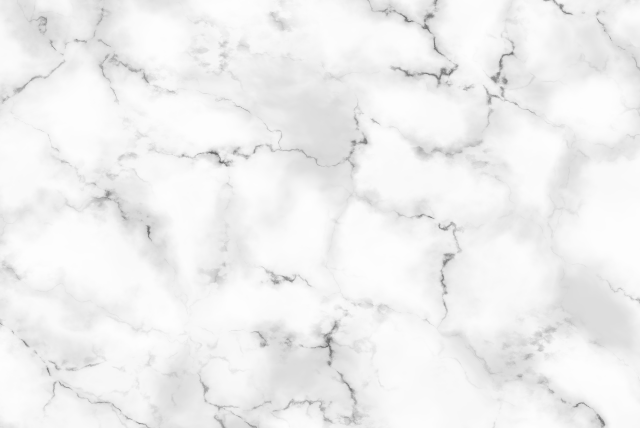
Write a WebGL 2 fragment shader that draws this texture.

```glsl
#version 300 es
precision highp float;
// White marble: pale cellular plates, soft grey haze and jagged diagonal veins.

uniform vec2 u_resolution;
out vec4 fragColor;

const vec3 STONE = vec3(0.993);
const vec2 VEIN_DIR = vec2(0.78, -0.626);   // main run of the veins
const vec2 CELL_FREQ = vec2(3.2, 5.2);      // plates along and across the run
const float BEND = 0.22;                    // broad distortion of the plates
const float JAG = 0.055;                    // fine raggedness of the veins
const float CLOUDY_SHARE = 0.46;            // share of plates filled with haze
const float HAZE_BASE = 0.022;
const float HAZE_DEPTH = 0.088;
const float VEIN_WIDTH = 0.0031;
const float VEIN_DEPTH = 0.33;
const float HALO_WIDTH = 0.014;
const float HALO_DEPTH = 0.065;
const float HAIRLINE_DEPTH = 0.07;
const float SMUDGE_DEPTH = 0.15;

float hash(vec2 p) {
    vec3 q = fract(p.xyx * vec3(0.1031, 0.1030, 0.0973));
    q += dot(q, q.yzx + 33.33);
    return fract((q.x + q.y) * q.z);
}

vec2 hash2(vec2 p) {
    return vec2(hash(p), hash(p + 57.3));
}

float valueNoise(vec2 p) {
    vec2 i = floor(p), f = fract(p);
    f = f * f * (3.0 - 2.0 * f);
    float low = mix(hash(i), hash(i + vec2(1, 0)), f.x);
    float high = mix(hash(i + vec2(0, 1)), hash(i + vec2(1, 1)), f.x);
    return mix(low, high, f.y);
}

float fbm(vec2 p) {
    float sum = 0.0, amp = 0.516;
    for (int i = 0; i < 5; i++) {
        sum += amp * valueNoise(p);
        p = mat2(1.6, 1.2, -1.2, 1.6) * p + 11.7;
        amp *= 0.5;
    }
    return sum;
}

vec2 fbm2(vec2 p) {
    return vec2(fbm(p), fbm(p + 41.3)) - 0.5;
}

// x: distance to the nearest cell border, y: random value of the cell
vec2 cellular(vec2 p) {
    vec2 base = floor(p), f = fract(p), nearCell = vec2(0), nearest = vec2(0);
    float best = 8.0;
    for (int y = -1; y <= 1; y++)
    for (int x = -1; x <= 1; x++) {
        vec2 cell = vec2(x, y);
        vec2 r = cell + hash2(base + cell) - f;
        if (dot(r, r) < best) {
            best = dot(r, r);
            nearest = r;
            nearCell = cell;
        }
    }
    float border = 8.0;
    for (int y = -2; y <= 2; y++)
    for (int x = -2; x <= 2; x++) {
        vec2 cell = nearCell + vec2(x, y);
        vec2 r = cell + hash2(base + cell) - f;
        vec2 gap = r - nearest;
        if (dot(gap, gap) > 1e-5)
            border = min(border, dot(0.5 * (r + nearest), normalize(gap)));
    }
    return vec2(border, hash(base + nearCell + 9.1));
}

float line(float dist, float width) {
    float t = dist / max(width, 0.8 / u_resolution.y);
    return exp(-t * t);
}

void main() {
    vec2 p = gl_FragCoord.xy / u_resolution.y + 3.0;

    // Distorted coordinates aligned with the veins
    vec2 bend = fbm2(p * 3.0);
    vec2 q = p + BEND * bend + JAG * fbm2(p * 27.0);
    q = vec2(dot(q, VEIN_DIR), dot(q, vec2(-VEIN_DIR.y, VEIN_DIR.x)));
    float cellScale = 0.5 * (CELL_FREQ.x + CELL_FREQ.y);
    vec2 plate = cellular(q * CELL_FREQ);
    float dist = plate.x / cellScale;
    float hairDist = cellular(q * CELL_FREQ * 2.1 + 5.0).x / (cellScale * 2.1);

    // Haze fills some plates and fringes the others
    float cloud = smoothstep(0.30, 0.74, fbm(p * 7.0 + bend * 2.0));
    float reach = 0.02 + 0.09 * valueNoise(p * 6.0 + 7.0);
    float fringe = 1.0 - smoothstep(0.0, reach, dist);
    float filled = step(plate.y, CLOUDY_SHARE) * smoothstep(0.32, 0.52, fbm(p * 3.5 + 61.0));
    float tint = max(fringe, filled);
    float shade = tint * (HAZE_BASE + HAZE_DEPTH * cloud) + 0.018 * cloud;

    // Veins swell and fade, broken up by grain
    float grain = fbm(p * vec2(42.0, 60.0));
    float strength = 0.08 + 0.92 * smoothstep(0.35, 0.80, valueNoise(p * 6.0 + 2.0));
    float broken = smoothstep(0.28, 0.68, grain);
    shade += VEIN_DEPTH * strength * broken * line(dist, VEIN_WIDTH * (0.7 + 0.6 * strength));
    shade += HALO_DEPTH * strength * (0.4 + 1.2 * broken) * exp(-dist / HALO_WIDTH);

    // Hairlines inside the haze and dark smudges beside strong veins
    float hairMask = tint * smoothstep(0.45, 0.8, valueNoise(p * 6.0 + 23.0));
    shade += HAIRLINE_DEPTH * hairMask * broken * line(hairDist, VEIN_WIDTH * 1.4);
    float smudgeMask = smoothstep(0.6, 0.9, valueNoise(p * 8.0 + 31.0));
    shade += SMUDGE_DEPTH * smudgeMask * smoothstep(0.45, 0.70, grain) * exp(-dist / 0.02);

    fragColor = vec4(clamp(STONE - shade, 0.0, 1.0), 1.0);
}
```
